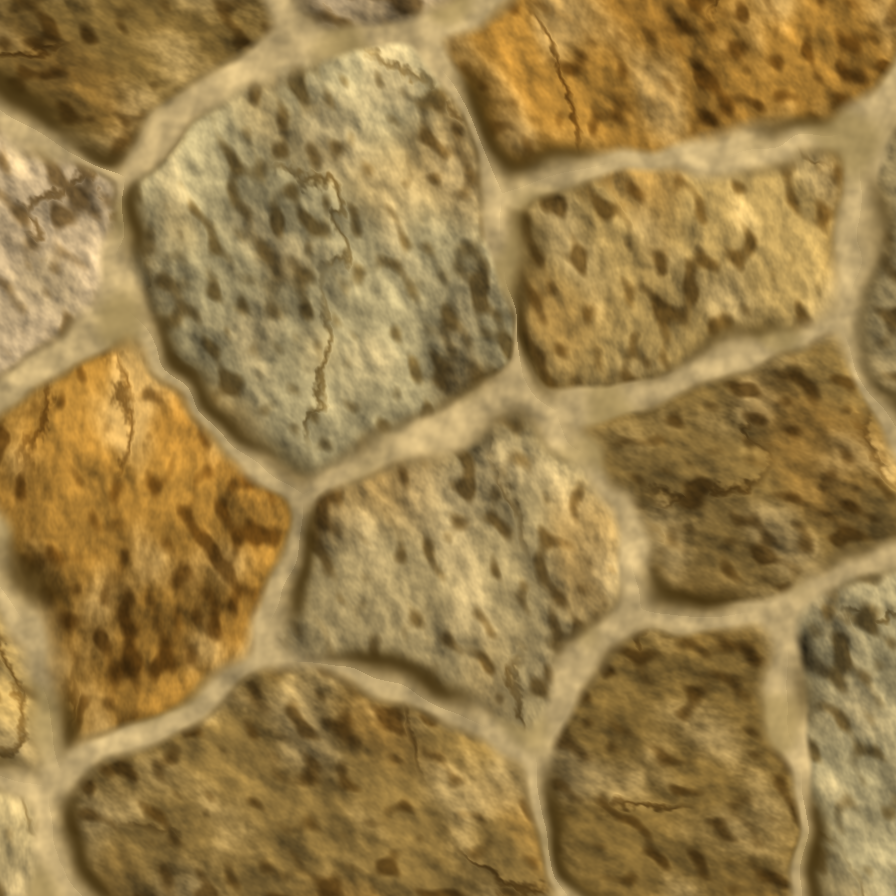
Give the GLSL for this texture, as a three.js fragment shader.

```glsl
// Rubble stone wall: irregular, softly mottled stones set in pale sandy mortar.
// A weighted Voronoi diagram gives the stones and their edge distance;
// gradient noise adds mottling, pits, cracks and dark crevices below left.

varying vec2 vUv;

#define STONES_ACROSS 2.8
#define WALL_TURN 0.55
#define JITTER 0.86
#define SIZE_SPREAD 0.42
#define MORTAR_HALF 0.018
#define CORNER_ROUND 0.008
#define EDGE_SOFT 0.009
#define MOTTLE 0.65
#define GRAIN 0.42
#define RELIEF 0.36
#define CREVICE_DEPTH 0.85

const vec3 MORTAR = vec3(0.75, 0.65, 0.45);
const vec3 CREVICE = vec3(0.26, 0.19, 0.06);
const vec3 RUST = vec3(0.66, 0.46, 0.18);
const vec2 LIGHT = vec2(0.75, 0.66);

mat2 turn(float a) {
  float c = cos(a), s = sin(a);
  return mat2(c, s, -s, c);
}

vec2 hash2(vec2 c) {
  vec3 q = fract(c.xyx * vec3(0.1031, 0.1030, 0.0973));
  q += dot(q, q.yzx + 33.33);
  return fract((q.xx + q.yz) * q.zy);
}

float corner(vec2 cell, vec2 f, vec2 o) {
  return dot(hash2(cell + o) * 2.0 - 1.0, f - o);
}

float gradientNoise(vec2 p) {
  vec2 i = floor(p), f = fract(p);
  vec2 u = f * f * f * (f * (f * 6.0 - 15.0) + 10.0);
  float low = mix(corner(i, f, vec2(0.0)), corner(i, f, vec2(1.0, 0.0)), u.x);
  float high = mix(corner(i, f, vec2(0.0, 1.0)), corner(i, f, vec2(1.0)), u.x);
  return 1.5 * mix(low, high, u.y);
}

float fbm(vec2 p) {
  float sum = 0.0, amp = 0.5;
  for (int i = 0; i < 4; i++) {
    sum += amp * gradientNoise(p);
    p = turn(0.6) * p * 2.03 + 7.3;
    amp *= 0.53;
  }
  return sum;
}

// Seed position in xy, size weight in z
vec3 stoneSeed(vec2 cell) {
  vec2 h = hash2(cell + 41.0);
  return vec3(cell + 0.5 + JITTER * (h - 0.5), SIZE_SPREAD * hash2(cell + 83.0).x);
}

// Rounded distance to the stone's border; also its cell and outward direction
float stoneEdge(vec2 q, out vec2 id, out vec2 outward) {
  vec2 base = floor(q);
  vec3 own = vec3(0.0);
  float best = 1e5;
  for (int y = -2; y <= 2; y++) for (int x = -2; x <= 2; x++) {
    vec2 cell = base + vec2(x, y);
    vec3 s = stoneSeed(cell);
    float d = dot(q - s.xy, q - s.xy) - s.z;
    if (d < best) { best = d; own = s; id = cell; }
  }
  float total = 1e-12;
  outward = vec2(0.0);
  for (int y = -2; y <= 2; y++) for (int x = -2; x <= 2; x++) {
    vec3 s = stoneSeed(base + vec2(x, y));
    vec2 apart = s.xy - own.xy;
    float gap = length(apart);
    if (gap > 0.01) {
      float d = (dot(q - s.xy, q - s.xy) - s.z - best) / (2.0 * gap * STONES_ACROSS);
      float w = exp(-d / CORNER_ROUND);
      total += w;
      outward += w * apart / gap;
    }
  }
  outward /= total;
  return -CORNER_ROUND * log(total);
}

vec3 stoneTone(vec2 id) {
  float k = mod(id.x + 3.0 * id.y, 7.0);
  if (k < 0.5) return vec3(0.48, 0.38, 0.19);
  if (k < 1.5) return vec3(0.65, 0.59, 0.42);
  if (k < 2.5) return vec3(0.69, 0.57, 0.33);
  if (k < 3.5) return vec3(0.50, 0.40, 0.21);
  if (k < 4.5) return vec3(0.75, 0.65, 0.49);
  if (k < 5.5) return vec3(0.66, 0.48, 0.20);
  return vec3(0.63, 0.55, 0.37);
}

vec3 stoneSurface(vec2 p, vec2 id) {
  vec2 h = hash2(id + 17.0);
  mat2 bed = turn(0.4 + 1.1 * h.x);
  vec2 stretch = vec2(1.0, 1.6);
  vec2 s = bed * p * stretch + 9.0 * h + 20.0;
  float broad = fbm(s * 5.0);
  float grain = fbm(s * 20.0);
  float lit = grain - fbm((s + bed * LIGHT * 0.008 * stretch) * 20.0);
  vec3 color = stoneTone(id);

  // Rust stains and dusty patches, then mottling in brightness
  color = mix(color, RUST, 0.35 * smoothstep(0.05, 0.6, gradientNoise(s * 5.0 + 31.0)));
  color = mix(color, MORTAR, 0.45 * smoothstep(-0.05, 0.6, gradientNoise(s * 9.0 + 5.0) + 0.5 * grain));
  color *= 1.0 + MOTTLE * broad + GRAIN * grain + RELIEF * lit;

  // Brown pits in clusters and a few cracks
  float pits = smoothstep(0.05, 0.6, gradientNoise(s * 30.0 + 13.0) - 0.9 * broad);
  float crack = 1.0 - smoothstep(0.0, 0.05, abs(gradientNoise(s * 3.5 + 3.0) + 0.2 * grain));
  crack *= smoothstep(0.0, 0.4, gradientNoise(s * 4.5 + 57.0));
  return color * (1.0 - vec3(0.36, 0.42, 0.55) * max(pits, crack));
}

void main() {
  vec2 p = vUv;
  vec2 wobble = vec2(gradientNoise(p * 6.0 + 3.0), gradientNoise(p * 6.0 + 47.0)) * 0.03;
  wobble += vec2(gradientNoise(p * 21.0 + 11.0), gradientNoise(p * 21.0 + 71.0)) * 0.009;
  mat2 wall = turn(WALL_TURN);
  vec2 id, outward;
  float edge = stoneEdge(wall * (p + wobble) * STONES_ACROSS + 20.0, id, outward);
  float below = -dot(outward * wall, LIGHT);
  float patchy = gradientNoise(p * 7.0 + 23.0);
  float inside = edge - MORTAR_HALF - 0.02 * patchy;

  // Sandy mortar with soft lumps
  float sand = fbm(p * 14.0 + 9.0);
  float lump = sand - fbm((p + LIGHT * 0.012) * 14.0 + 9.0);
  vec3 mortar = MORTAR * (1.0 + 0.3 * sand + 0.4 * lump + 0.12 * patchy);
  mortar = mix(mortar, vec3(0.60, 0.51, 0.29), 0.5 * smoothstep(0.1, 0.5, gradientNoise(p * 11.0 + 61.0)));

  // Stones bulge: bright rim toward the light, shade away from it
  vec3 stone = stoneSurface(p, id);
  stone *= 1.0 - 0.2 * below * exp(-max(inside, 0.0) / 0.03);
  float soft = EDGE_SOFT * (1.0 + 0.9 * gradientNoise(p * 8.0 + 37.0));
  vec3 color = mix(mortar, stone, smoothstep(-soft, soft, inside));

  // Crevices: broad and dark below left, thin and faint elsewhere
  float shade = smoothstep(0.05, 0.8, below);
  float across = inside / (mix(0.006, 0.014, shade) * (1.0 + 0.7 * patchy));
  float broken = smoothstep(-0.35, 0.3, gradientNoise(p * 8.0 + 83.0));
  float crevice = exp(-across * across) * mix(0.35, 1.0, shade) * broken;
  color = mix(color, CREVICE, CREVICE_DEPTH * crevice);

  gl_FragColor = vec4(clamp(color, 0.0, 1.0), 1.0);
}
```
